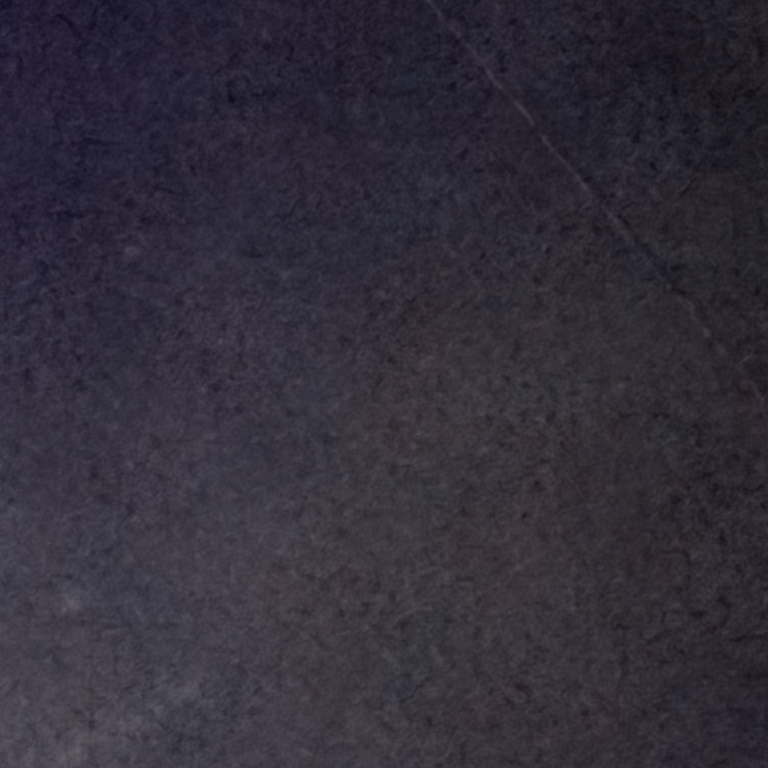
A WebGL 1 fragment shader for this texture:

```glsl
precision highp float;
uniform vec2 u_resolution;

vec2 gradientAt(vec2 cell) {
  float h = fract(sin(dot(cell, vec2(127.1, 311.7))) * 43758.55);
  return vec2(cos(h * 6.2832), sin(h * 6.2832));
}

// Gradient noise, roughly -0.7 to 0.7
float noise(vec2 p) {
  vec2 i = floor(p), f = fract(p);
  vec2 u = f * f * f * (f * (f * 6.0 - 15.0) + 10.0);
  float a = dot(gradientAt(i), f);
  float b = dot(gradientAt(i + vec2(1.0, 0.0)), f - vec2(1.0, 0.0));
  float c = dot(gradientAt(i + vec2(0.0, 1.0)), f - vec2(0.0, 1.0));
  float d = dot(gradientAt(i + 1.0), f - 1.0);
  return mix(mix(a, b, u.x), mix(c, d, u.x), u.y);
}

float fbm(vec2 p) {
  float sum = 0.0, amp = 1.0;
  for (int i = 0; i < 4; i++) {
    sum += amp * noise(p);
    p = mat2(0.8, 0.6, -0.6, 0.8) * p * 2.03 + 17.3;
    amp *= 0.65;
  }
  return sum;
}

float segmentDistance(vec2 p, vec2 a, vec2 b) {
  vec2 ab = b - a;
  return length(p - a - ab * clamp(dot(p - a, ab) / dot(ab, ab), 0.0, 1.0));
}

// Broad light falling from the pale lower left to the dim upper corners
vec3 baseColor(vec2 p) {
  vec3 top = mix(vec3(0.134, 0.114, 0.206), vec3(0.136, 0.126, 0.160), p.x);
  vec3 bottom = mix(vec3(0.288, 0.276, 0.318), vec3(0.164, 0.144, 0.186), p.x);
  vec2 c = p - vec2(0.54, 0.46);
  vec3 glow = vec3(0.040, 0.039, 0.031) * exp(-dot(c, c) * 6.0);
  return mix(bottom, top, smoothstep(-0.05, 1.0, p.y)) + glow;
}

// Crumbly grain with short slanted fibres, small dark pits and pale flecks
float grain(vec2 p) {
  vec2 q = p + 0.008 * vec2(noise(p * 34.0), noise(p * 34.0 + 40.0));
  vec2 slant = vec2(q.x * 0.8 + q.y * 0.6, q.y * 0.8 - q.x * 0.6);
  float patchy = smoothstep(-0.4, 0.4, noise(p * 8.0 + 5.0));
  float matted = 0.035 * fbm(q * 44.0);
  float fibres = 0.034 * noise(slant * vec2(80.0, 118.0));
  float dust = 0.036 * noise(p * 190.0 + 70.0);
  float pits = smoothstep(0.14, 0.5, noise(q * 62.0 + 9.0));
  float flecks = smoothstep(0.2, 0.55, noise(slant * vec2(58.0, 74.0) + 31.0));
  return (matted + fibres + dust) * mix(0.85, 1.2, patchy)
       - 0.048 * pits * mix(0.35, 1.0, patchy) + 0.036 * flecks;
}

void main() {
  vec2 p = gl_FragCoord.xy / u_resolution;
  vec3 color = baseColor(p);

  // Cloudy shifts of brightness and of warm against cool
  color += 0.024 * fbm(p * 5.0 + 3.0);
  color += vec3(0.014, -0.003, -0.006) * fbm(p * 6.5 + 60.0);
  color += vec3(0.006, 0.003, -0.010) * smoothstep(0.35, 0.0, length(p - vec2(0.7, 0.36)) - 0.1);

  // Soft dark band in the upper right
  float band = segmentDistance(p, vec2(0.74, 1.04), vec2(1.04, 0.77));
  color -= 0.018 * exp(-band * band * 400.0);

  color += grain(p);

  // Thin diagonal scratch, broken and fading, with a shadow on its lower half
  vec2 along = normalize(vec2(0.44, -0.525));
  vec2 fromTop = p - vec2(0.558, 1.0);
  float t = dot(fromTop, along);
  float across = dot(fromTop, vec2(-along.y, along.x)) + 0.004 * noise(vec2(t * 18.0, 2.0));
  float wear = clamp(0.65 + 1.3 * noise(vec2(t * 34.0, 8.0)), 0.0, 1.0)
             * mix(1.0, 0.45, smoothstep(0.25, 0.42, t));
  color += vec3(0.088, 0.082, 0.084) * wear * exp(-pow(across / 0.0034, 2.0));
  float shade = smoothstep(0.2, 0.36, t) * (0.7 + noise(vec2(t * 20.0, 5.0)));
  color -= 0.032 * shade * exp(-pow((across - 0.009) / 0.007, 2.0));

  // Pale smear and worn spots
  float rough = 0.8 + 0.9 * noise(p * 45.0);
  float smear = segmentDistance(p, vec2(0.08, 0.015), vec2(0.26, 0.11));
  float spot = length(p - vec2(0.09, 0.222) + 0.012 * noise(p * 30.0));
  float chip = length((p - vec2(0.172, 0.673)) * vec2(1.0, 1.6));
  color += 0.050 * rough * exp(-smear * smear * 3500.0);
  color += 0.075 * rough * smoothstep(0.030, 0.008, spot);
  color += vec3(0.08, 0.07, 0.065) * rough * smoothstep(0.016, 0.004, chip);

  gl_FragColor = vec4(clamp(color, 0.0, 1.0), 1.0);
}
```
